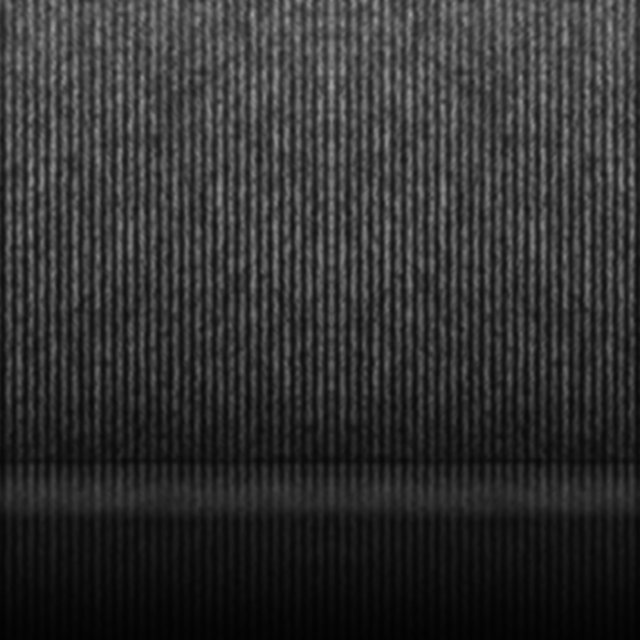
Give the GLSL for this pattern, as a Shadertoy shader.

```glsl
// Mirrored dark ribbed curtain with grainy stripes above a dim floor and a soft light band.

const float TAU = 6.2831853;
const float AXIS = 0.518;            // mirror line across the canvas
const float PERIOD = 0.0174;         // about 57 ribs across
const float WANDER = 0.0022;         // sideways wobble of the ribs
const vec2 GRAIN_SCALE = vec2(100.0, 88.0);
const float GRAIN_SLANT = 0.6;
const float GRAIN_DEPTH = 0.85;
const float RIB_VARIATION = 0.2;
const float FLOOR_Y = 0.278;
const float BAND_LOW = 0.195;
const float BAND_HIGH = 0.25;

float hash(vec2 p) {
    vec3 q = fract(vec3(p.xyx) * 0.1031);
    q += dot(q, q.yzx + 33.33);
    return fract((q.x + q.y) * q.z);
}

float noise(vec2 p) {
    vec2 cell = floor(p);
    vec2 f = fract(p);
    f = f * f * (3.0 - 2.0 * f);
    return mix(mix(hash(cell), hash(cell + vec2(1, 0)), f.x),
               mix(hash(cell + vec2(0, 1)), hash(cell + vec2(1, 1)), f.x), f.y);
}

// Two slanted layers make short diagonal flecks
float grain(vec2 p) {
    vec2 q = p * GRAIN_SCALE;
    float coarse = noise(q + vec2(q.y * GRAIN_SLANT, 19.0));
    float fine = noise(q * 1.5 + vec2(-q.y * GRAIN_SLANT, 71.0));
    return 0.55 * coarse + 0.45 * fine;
}

// Rib profile: 0 in the grooves, 1 on the crests
float ribs(vec2 p) {
    float free = smoothstep(0.3, 1.2, p.x / PERIOD);
    float shift = (noise(p * vec2(90.0, 85.0) + 40.0) - 0.5) * WANDER * free;
    return 0.5 + 0.5 * cos(TAU * (p.x + shift) / PERIOD);
}

// Groove level in x, crest level in y
vec2 wallLight(float y) {
    float groove = 0.06 + 0.035 * smoothstep(0.3, 0.55, y)
                 + 0.06 * smoothstep(0.5, 0.85, y) + 0.1 * smoothstep(0.75, 1.05, y);
    float crest = 0.13 + 0.13 * smoothstep(0.27, 0.42, y)
                + 0.12 * smoothstep(0.35, 0.68, y) + 0.05 * smoothstep(0.65, 1.0, y);
    return vec2(groove, crest);
}

vec2 floorLight(float y) {
    float rise = smoothstep(-0.03, BAND_LOW, y);
    float band = smoothstep(BAND_LOW - 0.012, BAND_LOW + 0.018, y)
               * (1.0 - smoothstep(BAND_HIGH - 0.025, BAND_HIGH + 0.012, y));
    float upper = smoothstep(BAND_LOW, BAND_HIGH, y);
    vec2 light = mix(vec2(0.01, 0.02), vec2(0.05, 0.11), rise);
    return light + upper * vec2(0.02, 0.075) + band * vec2(0.085, 0.06);
}

void mainImage(out vec4 fragColor, in vec2 fragCoord) {
    vec2 uv = fragCoord / iResolution.xy;
    vec2 p = vec2(abs(uv.x - AXIS), uv.y);

    // Lighting of wall and floor
    float wall = smoothstep(FLOOR_Y - 0.004, FLOOR_Y + 0.004, uv.y);
    vec2 light = mix(floorLight(uv.y), wallLight(uv.y), wall);

    // Ribs with flecks and uneven brightness
    float ribId = floor(p.x / PERIOD + 0.5);
    float ribTone = 1.0 + RIB_VARIATION * (hash(vec2(ribId, 7.0)) - 0.5);
    float patches = 0.92 + 0.16 * noise(p * vec2(35.0, 14.0));
    float fleck = 1.0 + GRAIN_DEPTH * (grain(p) - 0.5) * mix(0.5, 1.0, wall);
    float tone = mix(light.x, light.y * ribTone * patches, ribs(p)) * fleck;

    // Pale glow on the mirror line
    float glow = exp(-pow(p.x / (0.5 * PERIOD), 2.0));
    tone += 0.06 * glow * smoothstep(0.3, 0.95, uv.y);

    // Floor seam and darker side edges
    float seam = exp(-pow((uv.y - FLOOR_Y) / 0.006, 2.0));
    tone *= 1.0 - 0.35 * seam;
    float side = min(uv.x, 1.0 - uv.x);
    tone *= mix(0.75, 1.0, smoothstep(0.0, 0.02, side));

    fragColor = vec4(vec3(clamp(tone, 0.0, 1.0)), 1.0);
}
```
